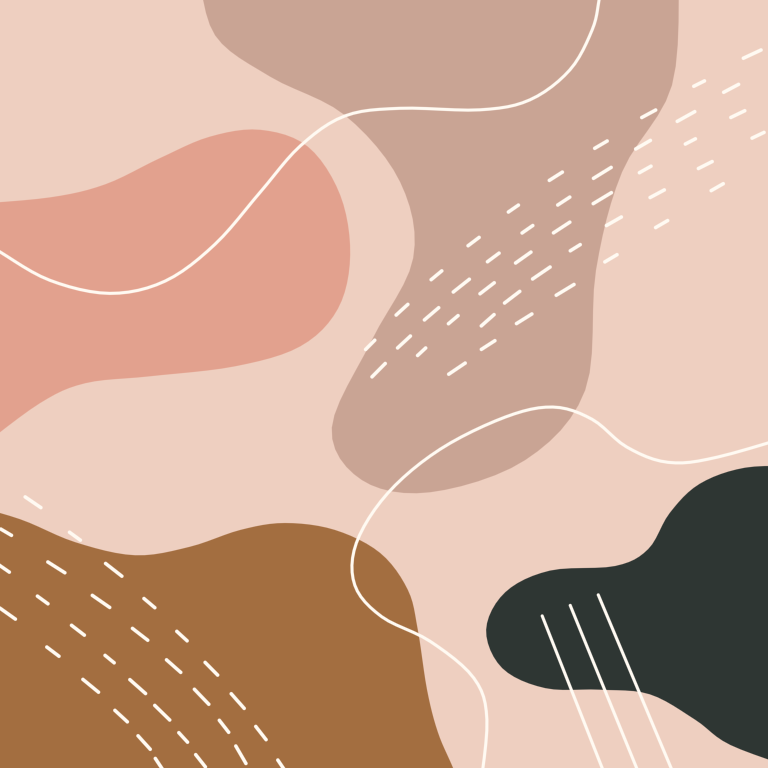
Reproduce this background procedurally as a WebGL 2 fragment shader.

```glsl
#version 300 es
precision highp float;

uniform vec2 u_resolution;
out vec4 fragColor;

#define SAND vec3(0.935, 0.812, 0.752)
#define MAUVE vec3(0.79, 0.643, 0.582)
#define CORAL vec3(0.888, 0.632, 0.558)
#define OCHRE vec3(0.64, 0.43, 0.25)
#define SPRUCE vec3(0.18, 0.21, 0.20)
#define CREAM vec3(1.0, 0.98, 0.95)
#define LINE_RADIUS 0.2
#define DASH_RADIUS 0.23
#define KNOTS 16
#define STEPS 6

float hash(vec2 p) {
    return fract(sin(dot(p, vec2(127.1, 311.7))) * 43758.5);
}

float segmentDistance(vec2 p, vec2 a, vec2 b) {
    vec2 ap = p - a, ab = b - a;
    return length(ap - ab * clamp(dot(ap, ab) / dot(ab, ab), 0.0, 1.0));
}

// True when a ray going right from p crosses edge ab
bool crosses(vec2 p, vec2 a, vec2 b) {
    return (a.y > p.y) != (b.y > p.y)
        && p.x < a.x + (p.y - a.y) * (b.x - a.x) / (b.y - a.y);
}

bool inBox(vec2 p, vec2 low, vec2 high) {
    return all(greaterThan(p, low)) && all(lessThan(p, high));
}

vec2 catmullRom(vec2 a, vec2 b, vec2 c, vec2 d, float t) {
    return b + 0.5 * t * (c - a + t * (2.0 * a - 5.0 * b + 4.0 * c - d
        + t * (3.0 * (b - c) + d - a)));
}

// Signed distance to a spline inside a box; a straight edge off the canvas closes it
float curveDistance(vec2 p, vec2 low, vec2 high, vec2 knots[KNOTS]) {
    float nearest = 1e3, side = 1.0;
    vec2 before = knots[0], start = before, end = knots[1], from = start;
    int spans = inBox(p, low, high) ? KNOTS - 1 : 0;
    for (int i = 0; i < spans; i++) {
        vec2 after = knots[min(i + 2, KNOTS - 1)];
        // Far spans need only their chord
        bool near = inBox(p, min(start, end) - 2.0, max(start, end) + 2.0);
        int steps = near ? STEPS : 1;
        for (int j = 1; j <= steps; j++) {
            vec2 to = catmullRom(before, start, end, after, float(j) / float(steps));
            nearest = min(nearest, segmentDistance(p, from, to));
            if (crosses(p, from, to)) side = -side;
            from = to;
        }
        before = start;
        start = end;
        end = after;
    }
    if (crosses(p, from, knots[0])) side = -side;
    return side * nearest;
}

// Dashes of uneven length along a parabola; the height of p picks the dash
float dashRow(vec2 p, vec2 start, vec2 stride, vec2 bend, float count) {
    float rise = p.y - start.y;
    float root = sqrt(max(stride.y * stride.y + 4.0 * bend.y * rise, 0.0));
    float t = clamp(round(2.0 * rise / (stride.y + sign(stride.y) * root)), 0.0, count - 1.0);
    vec2 center = start + t * (stride + t * bend);
    vec2 heading = normalize((stride + 2.0 * t * bend) * vec2(1.15, 1));
    vec2 reach = heading * mix(0.7, 1.4, hash(center));
    return segmentDistance(p, center - reach, center + reach);
}

// Paint a layer wherever its distance is negative, with a soft edge
void paint(inout vec3 color, vec3 layer, float dist) {
    float blur = 75.0 / u_resolution.y;
    color = mix(layer, color, smoothstep(-blur, blur, dist));
}

void main() {
    // The canvas spans 0 to 100 on both axes
    vec2 p = 100.0 * gl_FragCoord.xy / u_resolution;
    vec3 color = SAND;

    // Organic shapes
    paint(color, MAUVE, curveDistance(p, vec2(24, 34), vec2(90, 104), vec2[KNOTS](
        vec2(25.8, 103.9), vec2(28, 95.4), vec2(35.2, 90), vec2(44.9, 85),
        vec2(52.1, 76.3), vec2(53.8, 66.4), vec2(48.4, 55.7), vec2(43.2, 44.3),
        vec2(47.1, 37.5), vec2(56, 35.9), vec2(68.4, 40.1), vec2(76.2, 49.2),
        vec2(77.6, 64.8), vec2(81, 77.6), vec2(87.5, 88.9), vec2(88.4, 103.9))));
    paint(color, CORAL, curveDistance(p, vec2(-4, 41), vec2(47, 85), vec2[KNOTS](
        vec2(-3.9, 73.4), vec2(6.5, 74.3), vec2(13.7, 76), vec2(20.8, 79.4),
        vec2(27.3, 82.2), vec2(33.9, 83.1), vec2(40.1, 80.9), vec2(44.3, 74.6),
        vec2(45.6, 66.8), vec2(44, 59.8), vec2(39.1, 54.9), vec2(30.6, 52.3),
        vec2(19.5, 51), vec2(11.1, 50.1), vec2(5.2, 47.5), vec2(-2.6, 41.7))));
    paint(color, OCHRE, curveDistance(p, vec2(-6, -9), vec2(62, 35), vec2[KNOTS](
        vec2(-5.2, 34.6), vec2(2.6, 32.4), vec2(9.8, 29.4), vec2(17.6, 27.7),
        vec2(24.7, 28.8), vec2(31.3, 31), vec2(37.1, 31.9), vec2(43.6, 31),
        vec2(49.5, 28), vec2(53.1, 23.2), vec2(54.4, 18), vec2(55.6, 10.2),
        vec2(57, 4.7), vec2(59, 0), vec2(62.5, -8.1), vec2(-5.2, -8.1))));
    paint(color, SPRUCE, curveDistance(p, vec2(62, -1), vec2(105, 41), vec2[KNOTS](
        vec2(104.2, 39.3), vec2(97, 39.1), vec2(91.1, 37), vec2(87.2, 33.2),
        vec2(84.4, 28.5), vec2(80.1, 26.3), vec2(71.6, 25.7), vec2(65.8, 22.9),
        vec2(63.3, 18), vec2(65.4, 13), vec2(71, 10.4), vec2(78.1, 10.2),
        vec2(84.6, 9.6), vec2(90.5, 6.3), vec2(95.1, 3), vec2(104.2, -0.3))));

    // Winding lines
    float lines = abs(curveDistance(p, vec2(-4, 60), vec2(80, 104), vec2[KNOTS](
        vec2(-3.9, 69.8), vec2(0, 67.2), vec2(6.5, 63.5), vec2(14.3, 61.8),
        vec2(21.5, 63.4), vec2(28, 68.2), vec2(33.9, 75), vec2(39.1, 81),
        vec2(44.9, 84.9), vec2(52.1, 85.9), vec2(62.5, 85.7), vec2(69, 87),
        vec2(74.2, 90.9), vec2(77.1, 96.1), vec2(78, 100), vec2(78.5, 103.9))));
    lines = min(lines, abs(curveDistance(p, vec2(45, -4), vec2(106, 49), vec2[KNOTS](
        vec2(105.5, 44), vec2(93.5, 40.5), vec2(87, 39.8), vec2(81.6, 41.8),
        vec2(77.1, 45.4), vec2(72, 47), vec2(65.8, 45.7), vec2(57.3, 41.5),
        vec2(50.5, 35.8), vec2(46.4, 29.3), vec2(46.2, 23.8), vec2(49.7, 19.7),
        vec2(56, 16.5), vec2(61.7, 11.7), vec2(63.4, 6.3), vec2(62.5, -2.9)))));

    // Three slanted strokes
    for (float i = 0.0; i < 3.0; i++)
        lines = min(lines, segmentDistance(p, vec2(70.6 + 3.65 * i, 19.8 + 1.37 * i),
            vec2(78.8 + 4.5 * i, -1)));
    paint(color, CREAM, lines - LINE_RADIUS);

    // Rising dashes, then falling dashes
    float d = dashRow(p, vec2(48.2, 55.1), vec2(3.97, 4.62), vec2(0.173, -0.046), 10.0);
    d = min(d, dashRow(p, vec2(49.3, 51.8), vec2(3.16, 3.67), vec2(0.143, 0), 11.0));
    d = min(d, dashRow(p, vec2(54.9, 54.2), vec2(3.97, 4.22), vec2(0.147, -0.044), 9.0));
    d = min(d, dashRow(p, vec2(63.5, 58.3), vec2(2.88, 2.93), vec2(0.307, 0.073), 8.0));
    d = min(d, dashRow(p, vec2(59.5, 52), vec2(3.74, 2.9), vec2(0.318, 0.173), 7.0));
    d = min(d, dashRow(p, vec2(4.3, 34.6), vec2(5.66, -4.44), vec2(-0.203, 0.021), 9.0));
    d = min(d, dashRow(p, vec2(0.8, 30.7), vec2(6.9, -4.65), vec2(-0.362, 0.073), 8.0));
    d = min(d, dashRow(p, vec2(0.5, 26), vec2(5.29, -4.21), vec2(-0.233, 0.09), 8.0));
    d = min(d, dashRow(p, vec2(1, 20.1), vec2(6.37, -5.2), vec2(-0.482, 0.251), 6.0));
    paint(color, CREAM, d - DASH_RADIUS);
    fragColor = vec4(color, 1);
}
```
